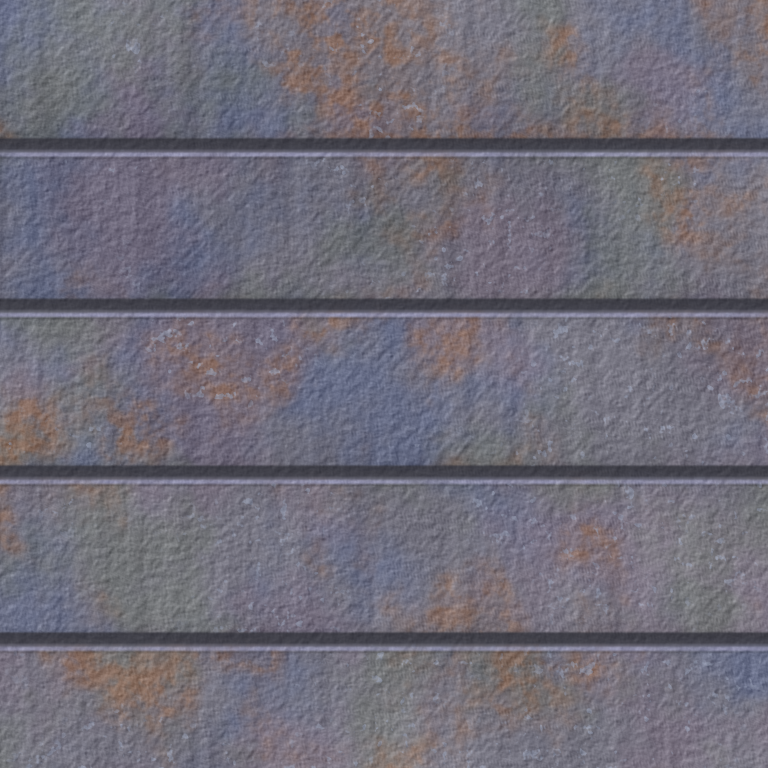
Give the GLSL for this texture, as a WebGL 2 fragment shader.

```glsl
#version 300 es
precision highp float;
// Weathered blue-grey metal siding: five wide planks split by four horizontal grooves.

uniform vec2 u_resolution;
out vec4 outColor;

// Groove layout, in canvas heights
const int GROOVE_COUNT = 4;
const float FIRST_GROOVE = 0.169;
const float GROOVE_STEP = 0.2145;
const float GROOVE_DRIFT = 0.0014;   // uneven spacing of the middle grooves
const float GROOVE_HALF = 0.0075;
const float LIP_OFFSET = 0.0138;     // bright lower edge, below the groove centre
const float LIP_HALF = 0.0028;

// Surface
const float BLOTCH_SCALE = 6.0;
const float GRAIN_SCALE = 125.0;
const float GRAIN_RELIEF = 0.27;
const float STREAK_STRENGTH = 0.045;
const float RUST_STRENGTH = 0.58;

const vec3 STEEL = vec3(0.455, 0.450, 0.498);
const vec3 BLUE = vec3(0.395, 0.425, 0.535);
const vec3 MAUVE = vec3(0.475, 0.435, 0.495);
const vec3 OLIVE = vec3(0.430, 0.445, 0.440);
const vec3 RUST = vec3(0.560, 0.415, 0.335);
const vec3 PALE = vec3(0.580, 0.610, 0.690);
const vec3 GROOVE = vec3(0.245, 0.245, 0.280);
const vec3 LIP = vec3(0.580, 0.580, 0.690);

float hash(vec2 p) {
  return fract(sin(dot(p, vec2(127.1, 311.7))) * 43758.5453);
}

float noise(vec2 p) {
  vec2 cell = floor(p), f = fract(p);
  f = f * f * (3.0 - 2.0 * f);
  return mix(mix(hash(cell), hash(cell + vec2(1, 0)), f.x),
             mix(hash(cell + vec2(0, 1)), hash(cell + vec2(1, 1)), f.x), f.y);
}

float fbm(vec2 p, int octaves) {
  const mat2 TURN = mat2(1.6, 1.2, -1.2, 1.6);
  float sum = 0.0, total = 0.0, amp = 0.5;
  for (int i = 0; i < octaves; i++) {
    sum += amp * noise(p);
    total += amp;
    p = TURN * p + 17.3;
    amp *= 0.55;
  }
  return sum / total;
}

// Soft band centred on zero
float band(float d, float halfWidth, float blur) {
  return 1.0 - smoothstep(halfWidth - blur, halfWidth + blur, abs(d));
}

float grooveHeight(float i) {
  return FIRST_GROOVE + GROOVE_STEP * i + GROOVE_DRIFT * i * i * (3.0 - i);
}

// Fine pitted height field
float grain(vec2 p) {
  return fbm(p * GRAIN_SCALE, 3);
}

vec3 metal(vec2 p, float plank) {
  // Large stains, shifted a little on each plank
  vec2 q = p * BLOTCH_SCALE + plank * vec2(3.7, 1.3);
  vec3 color = mix(STEEL, BLUE, 0.85 * smoothstep(0.42, 0.70, fbm(q, 5)));
  color = mix(color, MAUVE, 0.70 * smoothstep(0.44, 0.68, fbm(q + 31.0, 5)));
  color = mix(color, OLIVE, 0.70 * smoothstep(0.48, 0.70, fbm(q + 57.0, 5)));

  // Rust patches broken up by finer speckle
  float patches = smoothstep(0.50, 0.74, fbm(q * 1.1 + 83.0, 5));
  float speckle = smoothstep(0.30, 0.72, fbm(p * 55.0, 3));
  color = mix(color, RUST, RUST_STRENGTH * patches * (0.35 + 0.9 * speckle));

  // Vertical run marks and broad light variation
  float streak = fbm(vec2(p.x * 75.0, p.y * 5.0 + plank * 9.0), 3) - 0.5;
  float shade = fbm(p * 4.0 + 11.0, 4) - 0.5;
  color += STREAK_STRENGTH * 2.0 * streak + 0.12 * shade;
  color += 0.016 * (hash(vec2(plank, 4.0)) - 0.5);

  // Pale chips
  float chips = smoothstep(0.66, 0.80, fbm(p * 95.0 + 5.0, 3));
  color = mix(color, PALE, 0.6 * chips * smoothstep(0.40, 0.65, fbm(q + 7.0, 3)));
  return color;
}

void main() {
  vec2 p = gl_FragCoord.xy / u_resolution;
  float pixel = 1.0 / u_resolution.y;
  float blur = max(0.0022, pixel);

  float plank = 0.0;
  for (int i = 0; i < GROOVE_COUNT; i++) plank += step(grooveHeight(float(i)), p.y);
  vec3 color = metal(p, plank);

  // Grain lit from the upper left
  float relief = grain(p) - grain(p + vec2(-0.0022, 0.0022));
  color += GRAIN_RELIEF * relief;

  // Grooves: soft shadow, dark channel, grey bevel, bright worn lip
  float wear = fbm(vec2(p.x * 35.0, plank * 5.0), 4);
  for (int i = 0; i < GROOVE_COUNT; i++) {
    float d = p.y - grooveHeight(float(i));
    float lip = d + LIP_OFFSET;
    color *= 1.0 - 0.18 * exp(-abs(d) / 0.010);
    color = mix(color, GROOVE * 1.45, 0.75 * band(d + 0.0085, 0.0035, blur));
    vec3 channel = GROOVE * (1.0 - 9.0 * d) + 0.10 * relief;
    color = mix(color, channel, 0.95 * band(d, GROOVE_HALF, blur));
    color = mix(color, LIP + 0.2 * relief, (0.45 + 0.7 * wear) * band(lip, LIP_HALF, blur));
    color *= 1.0 - 0.16 * band(lip + 0.0042, 0.0012, blur);
  }
  outColor = vec4(clamp(color, 0.0, 1.0), 1.0);
}
```
